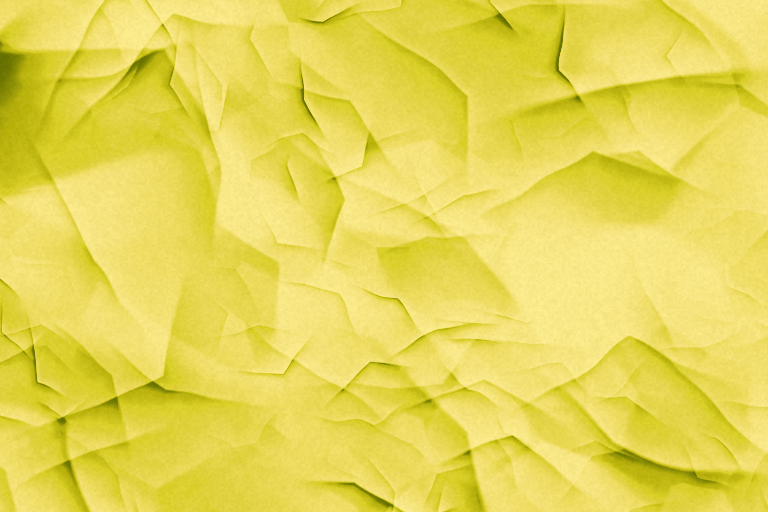
Give the GLSL for this texture, as a Shadertoy shader.

```glsl
// Crumpled yellow paper: angular facets, kinked tapering creases and a fine fibre grain.

vec3 hash3(vec2 p) {
    vec3 q = fract(p.xyx * vec3(0.1031, 0.1030, 0.0973));
    q += dot(q, q.yxz + 33.33);
    return fract((q.xxy + q.yzz) * q.zyx);
}

float noise(vec2 p) {
    vec2 i = floor(p), f = fract(p);
    f = f * f * (3.0 - 2.0 * f);
    return mix(mix(hash3(i).x, hash3(i + vec2(1, 0)).x, f.x),
               mix(hash3(i + vec2(0, 1)).x, hash3(i + vec2(1, 1)).x, f.x), f.y);
}

vec2 rotate(vec2 p, float angle) {
    float c = cos(angle), s = sin(angle);
    return vec2(c * p.x + s * p.y, c * p.y - s * p.x);
}

// Sloping planes blended across their borders, some sharply and some softly
float facets(vec2 p) {
    vec2 cell = floor(p);
    float sharpness = mix(8.0, 60.0, smoothstep(0.2, 0.8, noise(p * 1.3 + 40.0)));
    float total = 0.0, weights = 1e-30;
    for (int j = -1; j <= 1; j++)
    for (int i = -1; i <= 1; i++) {
        vec2 id = cell + vec2(i, j);
        vec2 d = p - id - 0.1 - 0.8 * hash3(id).xy;
        vec3 plane = hash3(id + 57.0) - 0.5;
        float w = exp(-sharpness * dot(d, d));
        total += w * (plane.x + 1.3 * dot(d, plane.yz));
        weights += w;
    }
    return total / weights;
}

// Folds with a sharp, kinked edge: shade fades away below it, a highlight above
float creases(vec2 p, float seed) {
    vec2 cell = floor(p);
    float wobble = 0.1 * (noise(p * 2.6 + seed) - 0.5);
    float tone = 0.0;
    for (int j = -2; j <= 2; j++)
    for (int i = -2; i <= 2; i++) {
        vec2 id = cell + vec2(i, j);
        vec3 place = hash3(id + seed), form = hash3(id + seed + 71.0);
        vec2 d = rotate(p - id - place.xy, mix(-1.5, 0.9, place.z));
        d.y += 1.3 * (form.x - 0.5) * abs(d.x - 0.5 * (form.y - 0.5)) + wobble;

        float along = d.x / mix(0.5, 1.2, form.y);
        float strength = (1.0 - smoothstep(0.25, 1.0, abs(along))) * mix(0.25, 1.0, form.z);
        float width = mix(0.09, 0.34, place.y) * mix(0.15, 1.0, smoothstep(-1.0, 1.0, along));
        float blur = 0.012 + 0.05 * along * along;
        float above = smoothstep(-blur, blur, d.y);
        float dist = abs(d.y);

        float shade = exp(-dist / width) + 0.9 * pow(form.z, 4.0) * exp(-dist / 0.03);
        float glow = 0.6 * exp(-dist / (0.6 * width));
        tone += strength * mix(-shade, glow, above);
    }
    return tone;
}

// Paper colours from deep fold to lit face, spaced by their share of the area
vec3 paperColour(float t) {
    vec3 c = mix(vec3(0.40, 0.44, 0.00), vec3(0.73, 0.70, 0.05), smoothstep(0.001, 0.045, t));
    c = mix(c, vec3(0.85, 0.81, 0.15), clamp((t - 0.05) / 0.125, 0.0, 1.0));
    c = mix(c, vec3(0.88, 0.82, 0.25), clamp((t - 0.175) / 0.195, 0.0, 1.0));
    c = mix(c, vec3(0.93, 0.86, 0.37), clamp((t - 0.37) / 0.23, 0.0, 1.0));
    c = mix(c, vec3(0.96, 0.89, 0.48), clamp((t - 0.60) / 0.25, 0.0, 1.0));
    return mix(c, vec3(0.98, 0.92, 0.55), clamp((t - 0.85) / 0.15, 0.0, 1.0));
}

void mainImage(out vec4 fragColor, in vec2 fragCoord) {
    vec2 p = fragCoord / iResolution.y;

    // Bend the sheet slightly so that no fold runs perfectly straight
    vec2 warp = vec2(noise(p * 3.0 + 5.0), noise(p * 3.0 + 25.0)) - 0.5;
    vec2 q = p + 0.08 * warp;
    vec2 stretched = rotate(q, -0.55) * vec2(0.65, 1.0);
    float wrinkled = smoothstep(0.3, 0.7, noise(p * 3.5 + 60.0));

    // Large planes, then folds from broad to fine
    float tone = 0.85 * facets(stretched * 2.4 + 13.0);
    tone += 0.50 * facets(stretched * 5.5 + 31.0);
    tone += 0.35 * wrinkled * facets(stretched * 12.0 + 83.0);
    tone += 1.10 * creases(q / 0.48, 11.0);
    tone += 0.90 * creases(q / 0.25, 137.0);
    tone += 0.85 * wrinkled * creases(q / 0.12, 263.0);

    // Light falls from the top; fine mottling softens the faces
    tone += 0.3 * (p.y - 0.5) + 0.10 * (noise(p * 14.0) - 0.5);
    tone += 0.08 * (noise(p * 60.0) - 0.5);

    float t = 1.0 / (1.0 + exp(-4.3 * (tone + 0.11)));
    vec3 colour = paperColour(t);
    float grain = noise(p * 190.0) + noise(p * 340.0 + 9.0) - 1.0;
    colour += grain * vec3(0.026, 0.026, 0.040);

    fragColor = vec4(clamp(colour, 0.0, 1.0), 1.0);
}
```
